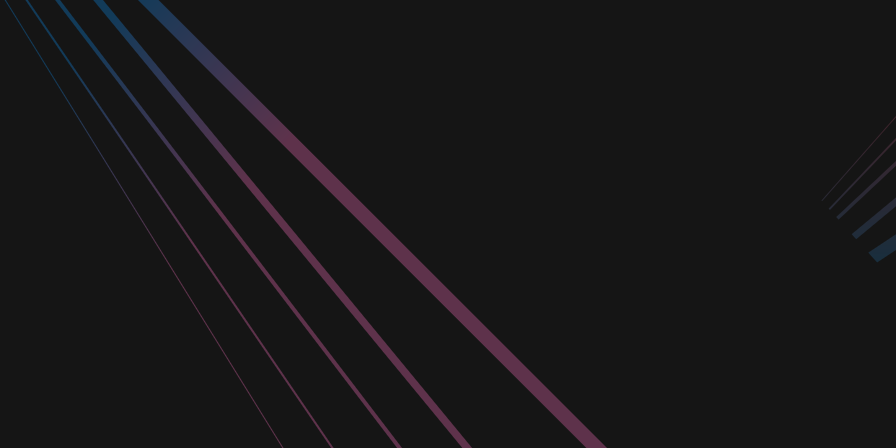
Reproduce this background procedurally as a Shadertoy shader.

```glsl
// Two fans of slanted ribbons on a near-black ground: a long one sweeping down
// from the top left, and a short dim one cut off at the right edge.
// Each ribbon is an antialiased line whose width grows geometrically.

// Pixel coverage of a ribbon around the infinite line through a and b.
float ribbon(vec2 p, vec2 a, vec2 b, float width, float pixel) {
    vec2 along = normalize(b - a);
    float dist = dot(p - a, vec2(-along.y, along.x));
    return clamp(0.5 + (dist + 0.5 * width) / pixel, 0.0, 1.0)
         - clamp(0.5 + (dist - 0.5 * width) / pixel, 0.0, 1.0);
}

void mainImage(out vec4 fragColor, in vec2 fragCoord) {
    // Units of canvas height, y measured downward from the top
    float pixel = 1.0 / iResolution.y;
    vec2 p = fragCoord * pixel;
    p.y = 1.0 - p.y;

    // Where the long ribbons meet the bottom edge
    float footX[5] = float[5](0.6315, 0.742, 0.892, 1.043, 1.332);
    // Short ribbons: position along the slanted cut, height at the right edge
    float cutPos[5] = float[5](0.01, 0.145, 0.29, 0.585, 0.92);
    float edgeY[5] = float[5](0.2604, 0.3107, 0.3646, 0.4505, 0.5404);
    vec2 cutStart = vec2(1.833, 0.447);
    vec2 cutEnd = vec2(1.958, 0.586);

    float longFan = 0.0;
    float shortFan = 0.0;
    for (int i = 0; i < 5; i++) {
        float k = float(i);
        float width = 0.00234 * pow(1.93, k);
        vec2 head = vec2(0.0117 + 0.037 * k + 0.0107 * k * k, 0.0);
        longFan = max(longFan, ribbon(p, head, vec2(footX[i], 1.0), width, pixel));

        vec2 tip = mix(cutStart, cutEnd, cutPos[i]);
        shortFan = max(shortFan, ribbon(p, tip, vec2(2.0, edgeY[i]), 0.9 * width, pixel));
    }

    // Keep the short fan only on the right of its cut
    vec2 cut = normalize(cutEnd - cutStart);
    float cutDist = dot(p - cutStart, vec2(cut.y, -cut.x));
    shortFan *= clamp(0.5 + cutDist / pixel, 0.0, 1.0);

    // Blue to plum along the diagonal, dim rose to blue down the right side
    vec3 longColor = mix(vec3(0.07, 0.23, 0.35), vec3(0.37, 0.197, 0.295),
                         clamp((p.x + p.y - 0.286) / 0.678, 0.0, 1.0));
    vec3 shortColor = mix(vec3(0.25, 0.14, 0.17), vec3(0.10, 0.18, 0.24),
                          clamp((p.y - 0.26) / 0.32, 0.0, 1.0));

    vec3 color = vec3(0.082);
    color = mix(color, longColor, longFan);
    color = mix(color, shortColor, shortFan);
    fragColor = vec4(color, 1.0);
}
```
